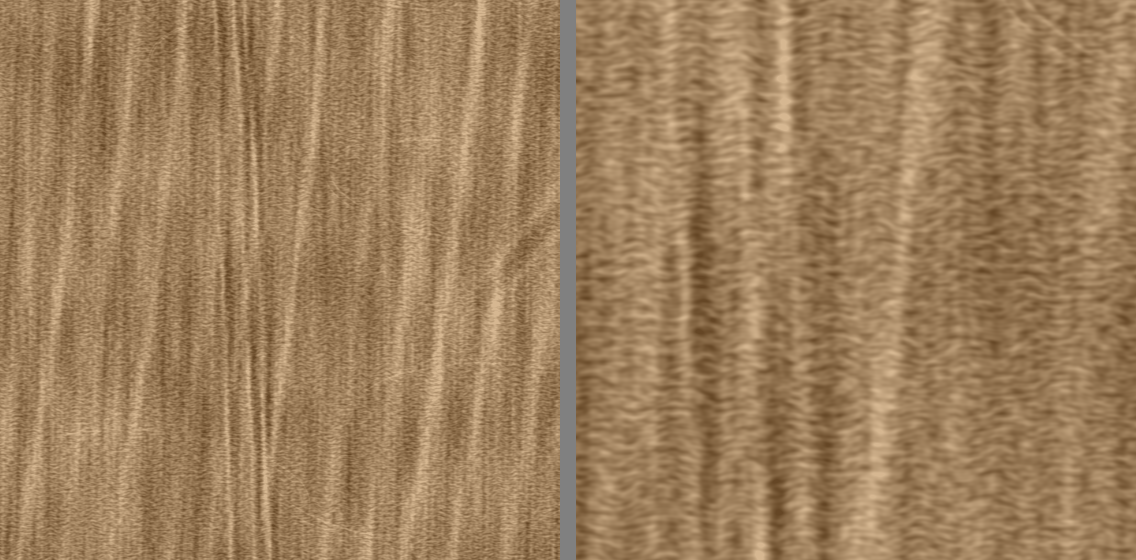
Left, the full canvas; right, a detail of the centre.
Give the GLSL for this texture, as a WebGL 1 fragment shader.

```glsl
precision highp float;
// Brushed, worn tan surface: leaning pale streaks over vertical threads,
// sharp creases, faint curved scratches and a grain of short flat dashes.
// All layers add to one tone value, which is mapped to a brown ramp.
uniform vec2 u_resolution;

vec2 gradientAt(vec2 cell) {
  vec3 h = fract(cell.xyx * vec3(0.1031, 0.1030, 0.0973));
  h += dot(h, h.yzx + 33.33);
  float angle = 6.2832 * fract((h.x + h.y) * h.z);
  return vec2(cos(angle), sin(angle));
}

// Gradient noise, about -0.7 to 0.7
float noise(vec2 p) {
  vec2 i = floor(p), f = p - i;
  vec2 w = f * f * f * (f * (f * 6.0 - 15.0) + 10.0);
  float a = dot(gradientAt(i), f);
  float b = dot(gradientAt(i + vec2(1, 0)), f - vec2(1, 0));
  float c = dot(gradientAt(i + vec2(0, 1)), f - vec2(0, 1));
  float d = dot(gradientAt(i + vec2(1, 1)), f - vec2(1, 1));
  return mix(mix(a, b, w.x), mix(c, d, w.x), w.y);
}

float bump(float d, float width) {
  return exp(-d * d / (width * width));
}

// Broad pale streaks, one jittered ridge per cell, leaning to the right
float streaks(vec2 p) {
  float lean = 0.17 * p.y - 0.04 * p.y * p.y;
  float s = (p.x - lean + 0.012 * noise(p * vec2(3.0, 2.5))) / 0.085;
  float sum = 0.0;
  for (int k = -1; k <= 1; k++) {
    float id = floor(s) + float(k);
    vec2 jitter = gradientAt(vec2(id + 40.0, 7.0));
    float strength = 0.8 + 0.25 * jitter.y + 0.8 * noise(vec2(id * 3.7, p.y * 3.5));
    float width = 0.15 + 0.04 * jitter.x;
    sum += strength * bump(s - id - 0.5 - 0.2 * jitter.x, width);
  }
  return sum;
}

// Near-vertical creases: a thin bright edge beside a dark groove
float creases(vec2 p) {
  float sum = 0.0;
  for (int k = 0; k < 3; k++) {
    float n = float(k);
    float x = 0.382 + 0.046 * n - 0.009 * n * n + (0.03 + 0.008 * n) * (1.0 - p.y);
    float d = p.x - x - 0.008 * noise(vec2(n * 5.3, p.y * 4.0));
    float strength = 0.8 + 0.9 * noise(vec2(n * 9.1 + 2.0, p.y * 5.0));
    sum += strength * (1.9 * bump(d, 0.0045) - 1.5 * bump(d - 0.011, 0.007));
  }
  return sum;
}

// Double hairline along a sheared ellipse, kept on the side faced by facing
float scratch(vec2 p, vec2 center, vec2 radius, float shear, vec2 facing) {
  vec2 offset = p - center;
  offset.y += shear * offset.x;
  vec2 q = offset / radius;
  float len = max(length(q), 0.01);
  float d = (len - 1.0) * len / max(length(q / radius), 0.01);
  d += 0.006 * noise(p * 9.0);
  float line = bump(d, 0.0018) + 0.7 * bump(d - 0.008 - 0.012 * noise(p * 5.0), 0.0015);
  float worn = smoothstep(-0.35, 0.25, noise(p * 11.0 + center * 30.0));
  return line * worn * smoothstep(-0.2, 0.4, dot(q / len, facing));
}

float scratches(vec2 p) {
  float sum = scratch(p, vec2(0.88, 0.65), vec2(0.29, 0.09), 0.15, vec2(-1, 0));
  sum += scratch(p, vec2(0.27, 0.12), vec2(0.27, 0.11), 0.08, vec2(0.3, 0.8));
  sum += scratch(p, vec2(0.76, 0.16), vec2(0.28, 0.12), 0.0, vec2(0, -1));
  sum += scratch(p, vec2(0.87, 0.27), vec2(0.24, 0.08), 0.0, vec2(0, 1));
  sum += scratch(p, vec2(0.43, 0.87), vec2(0.16, 0.09), 0.1, vec2(0, 1));
  sum += scratch(p, vec2(0.82, 1.10), vec2(0.30, 0.11), 0.0, vec2(0, -1));
  return sum;
}

// Diagonal rubbed band near the right edge: two pale rims, dark between
float rubbedBand(vec2 p) {
  float d = dot(p - vec2(0.95, 0.57), vec2(0.77, -0.64)) + 0.01 * noise(p * 8.0);
  float along = dot(p - vec2(0.95, 0.57), vec2(0.64, 0.77));
  float rims = bump(d + 0.025, 0.011) + 0.8 * bump(d - 0.025, 0.009) - 0.6 * bump(d, 0.016);
  return rims * smoothstep(0.19, 0.07, abs(along));
}

// Short horizontal dashes at two sizes
float grain(vec2 p) {
  vec2 q = p + vec2(0.0, 0.004 * noise(p * vec2(40.0, 15.0)));
  return 2.5 * noise(q * vec2(78.0, 225.0)) + 1.9 * noise(q * vec2(150.0, 310.0) + 17.3);
}

void main() {
  vec2 p = gl_FragCoord.xy / u_resolution;

  // Vertical threads and soft patches
  float x = p.x - 0.02 * p.y;
  float threads = 1.5 * noise(vec2(x * 125.0, p.y * 6.0))
                + 1.8 * noise(vec2(x * 47.0 + 9.0, p.y * 3.0));
  float patches = 1.5 * noise(p * vec2(5.0, 4.0) + 3.7)
                + 0.8 * noise(p * vec2(13.0, 11.0) + 21.0);

  float tone = 2.0 * streaks(p) - 0.48 + threads + patches + grain(p);
  tone += creases(p) + 1.3 * scratches(p) + 1.1 * rubbedBand(p);

  // One tone unit is one step between neighbouring browns
  vec3 tan_ = vec3(0.63, 0.51, 0.37);
  vec3 color = tan_ + clamp(tone, -3.6, 3.2) * vec3(0.065, 0.065, 0.0625);
  gl_FragColor = vec4(color, 1.0);
}
```
